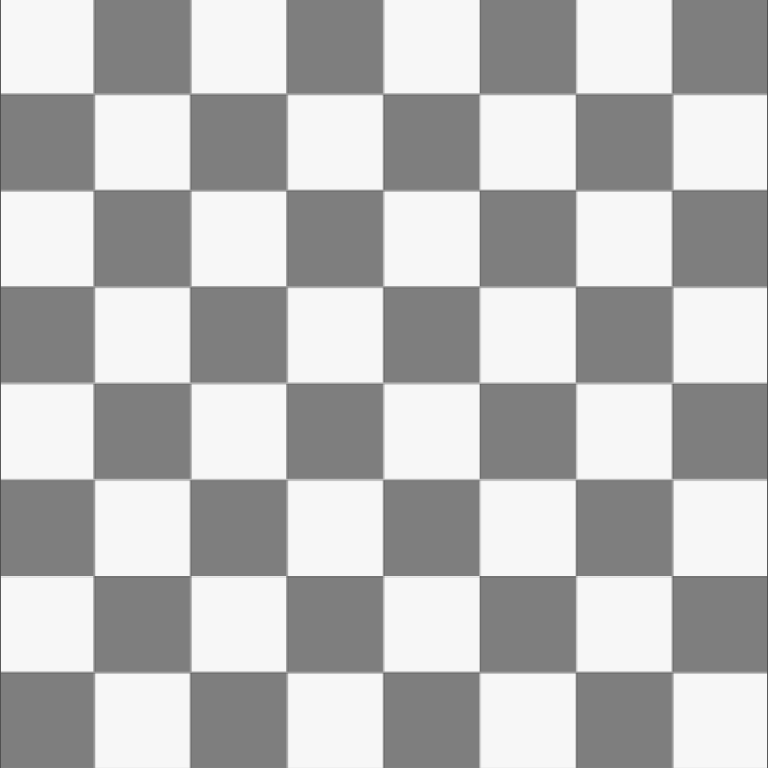
Reproduce this pattern procedurally as a WebGL 1 fragment shader.

```glsl
precision highp float;

uniform vec2 u_resolution;

const vec3 GREY = vec3(0.494);
const vec3 WHITE = vec3(0.968);
const float PITCH = 0.1255;              // tile size, slightly over 1/8
const float ANCHOR_SEAM = 6.0;           // seam lying exactly at ANCHOR
const float ANCHOR = 0.75;
const float SEAM_HALF_WIDTH = 0.0011;
const float SEAM_TONE = 0.61;
const float SEAM_TONE_LIFT = 0.12;       // paler horizontal seams near the middle
const float SEAM_JITTER = 0.05;
const vec2 FAINT_SEAM = vec2(5.0, 6.0);  // seams around these fade out
const float HAIRLINE_OFFSET = 0.0014;
const float HAIRLINE_HALF_WIDTH = 0.0006;
const float HAIRLINE_DARKNESS = 0.16;
const float RIM_WIDTH = 0.0012;
const float RIM_TONE = 0.3;

float hash(float n) {
  return fract(sin(n * 12.9898) * 43758.5453);
}

// Antialiased coverage of a straight line at signed distance d
float lineCoverage(float d, float halfWidth, float pixel) {
  float lo = max(d - 0.5 * pixel, -halfWidth);
  float hi = min(d + 0.5 * pixel, halfWidth);
  return clamp((hi - lo) / pixel, 0.0, 1.0);
}

// Pale worn seam with a thin dark line on its far side
vec3 drawSeam(vec3 color, float d, float tone, float strength, float pixel) {
  float seam = lineCoverage(d, SEAM_HALF_WIDTH, pixel);
  float hairline = lineCoverage(d - HAIRLINE_OFFSET, HAIRLINE_HALF_WIDTH, pixel);
  color = mix(color, vec3(tone), seam * strength);
  return color * (1.0 - HAIRLINE_DARKNESS * hairline);
}

void main() {
  vec2 pixel = 1.0 / u_resolution;
  vec2 p = gl_FragCoord.xy * pixel;
  p.y = 1.0 - p.y; // rows are counted from the top

  // Nearest seam on each axis and signed distance to it
  vec2 grid = (p - ANCHOR) / PITCH + ANCHOR_SEAM;
  vec2 seam = floor(grid + 0.5);
  vec2 d = (grid - seam) * PITCH;

  // Checkerboard as a product of two smoothed square waves
  vec2 wave = (1.0 - 2.0 * mod(seam, 2.0)) * clamp(2.0 * d / pixel, -1.0, 1.0);
  vec3 color = mix(GREY, WHITE, 0.5 + 0.5 * wave.x * wave.y);

  // Seams vary in tone and strength from one to the next
  vec2 strength = 0.9 * smoothstep(vec2(0.2, 0.0), vec2(1.8, 1.0), abs(seam - FAINT_SEAM));
  vec2 jitter = SEAM_JITTER * (vec2(hash(seam.x), hash(seam.y + 17.0)) - 0.5);
  vec2 tone = SEAM_TONE + jitter;
  tone.y += SEAM_TONE_LIFT * (1.0 - smoothstep(0.5, 1.5, abs(seam.y - 4.5)));
  color = drawSeam(color, d.x, tone.x, strength.x, pixel.x);
  color = drawSeam(color, d.y, tone.y, strength.y, pixel.y);

  // Dark rim along the left and right sides
  float side = min(p.x, 1.0 - p.x);
  float rim = lineCoverage(side, RIM_WIDTH, pixel.x);
  color = mix(color, vec3(RIM_TONE), rim);

  gl_FragColor = vec4(color, 1.0);
}
```
